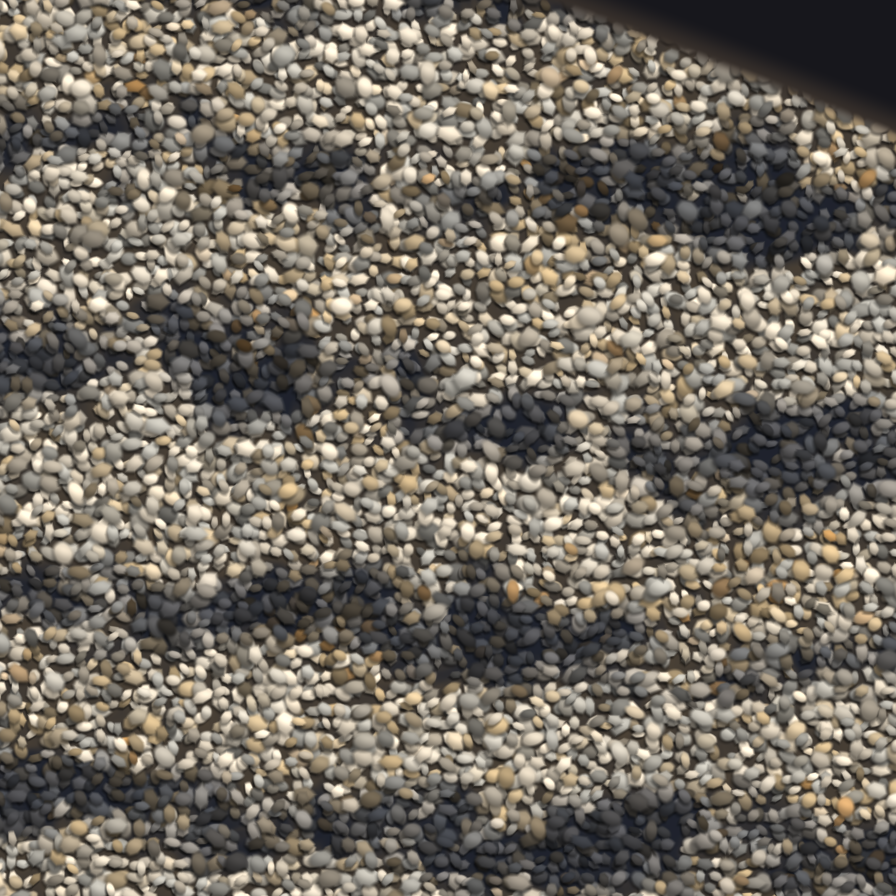
A Shadertoy shader for this texture:

```glsl
const float TAU = 6.2831853;
const vec3 DEEP_BLUE = vec3(0.12, 0.135, 0.175);
const vec3 DEEP_BROWN = vec3(0.30, 0.26, 0.21);
const vec3 CREAM = vec3(0.98, 0.94, 0.87);
const vec3 GREY = vec3(0.75, 0.75, 0.73);
const vec3 TAN = vec3(0.82, 0.72, 0.55);
const vec3 RUST = vec3(0.76, 0.54, 0.28);
const vec3 SHADE_TINT = vec3(0.36, 0.375, 0.42);

vec4 hash4(vec2 cell, float seed) {
    vec4 p = fract(vec4(cell.xyx, cell.y + seed) * vec4(0.1031, 0.1030, 0.0973, 0.1099) + seed * 0.137);
    p += dot(p, p.wzxy + 33.33);
    return fract((p.xxyz + p.yzzw) * p.zywx);
}

mat2 rotation(float angle) {
    float c = cos(angle), s = sin(angle);
    return mat2(c, -s, s, c);
}

// Smooth irregular field made from turning, folded sines, about -1 to 1
float waves(vec2 p, float seed) {
    mat2 turn = rotation(1.1);
    float sum = 0.0, amplitude = 0.5;
    for (int i = 0; i < 3; i++) {
        p = turn * p + seed;
        p += 0.6 * sin(p.yx * 1.3);
        sum += amplitude * sin(p.x) * cos(p.y);
        p *= 1.8;
        amplitude *= 0.6;
    }
    return sum;
}

// Sloping furrows of shadow across the gravel: 0 lit, 1 shaded
float furrowShade(vec2 uv) {
    float slope = 1.0 - uv.y - 0.1 * uv.x;
    float furrow = cos(TAU * (slope - 0.40) / 0.24 + 0.9 * waves(uv * 5.0, 2.0));
    float patches = waves(uv * vec2(9.0, 13.0), 5.0);
    float clumps = waves(uv * 38.0, 8.0);
    return smoothstep(-0.1, 0.8, 0.55 * furrow + 0.75 * patches + 0.6 * clumps);
}

// Rounded polygon, 1 on the outline
float pebbleDistance(vec2 q, float sides, float roundness) {
    float sector = TAU / sides;
    float angle = mod(atan(q.y, q.x) + TAU, sector) - 0.5 * sector;
    return length(q) * mix(cos(angle) * 1.1, 1.0, roundness);
}

vec3 pebbleColour(vec4 rnd, float warmth) {
    vec3 colour = mix(GREY, CREAM, smoothstep(0.15, 0.7, rnd.x));
    colour = mix(colour, TAN, 0.9 * smoothstep(0.6, 1.0, rnd.y + 0.25 * warmth));
    colour = mix(colour, RUST, 0.7 * smoothstep(0.95, 1.03, rnd.z + 0.12 * warmth));
    return colour * mix(0.48, 1.08, sqrt(rnd.w));
}

// Paints one layer of scattered pebbles with their dropped shadows
vec3 pebbleLayer(vec3 ground, vec2 uv, float density, float presence, float size, float seed) {
    vec2 p = uv * density + seed * 7.3;
    vec2 home = floor(p);
    vec3 colour = ground;
    for (int j = -1; j <= 1; j++)
    for (int i = -1; i <= 1; i++) {
        vec2 cell = home + vec2(i, j);
        vec4 shape = hash4(cell, seed);
        vec4 tone = hash4(cell, seed + 19.0);
        vec2 centre = cell + 0.5 + 0.65 * (shape.xy - 0.5);
        vec2 offset = p - centre;
        if (dot(offset, offset) > 1.4) continue;
        vec2 spot = (centre - seed * 7.3) / density;
        float shade = furrowShade(spot);
        if (tone.z * 0.6 + shape.w * 0.4 > presence - 0.12 * shade) continue;

        float radius = size * mix(0.66, 1.22, shape.w * shape.w);
        vec2 radii = radius * vec2(1.2, mix(0.62, 1.0, tone.x));
        mat2 turn = rotation((shape.z - 0.5) * 2.6 - 0.35);
        float sides = 5.0 + floor(tone.y * 3.0);
        float d = pebbleDistance(turn * offset / radii, sides, tone.w);
        float dropped = pebbleDistance(turn * (offset + vec2(0.07, 0.15)) / radii, sides, tone.w);
        colour *= 1.0 - 0.45 * smoothstep(1.35, 0.6, dropped);

        // Light comes from above, slightly from the right
        float facing = dot(offset / radius, vec2(0.35, 0.94));
        float lit = 0.77 + 0.31 * smoothstep(-0.8, 0.5, facing) - 0.12 * d * d;
        float warmth = waves(spot * 11.0, 3.0);
        vec3 stone = pebbleColour(hash4(cell, seed + 41.0), warmth) * lit;
        stone *= mix(vec3(1.03, 1.01, 0.98), SHADE_TINT, shade);
        colour = mix(colour, stone, smoothstep(1.27, 0.7, d));
    }
    return colour;
}

void mainImage(out vec4 fragColor, in vec2 fragCoord) {
    vec2 uv = fragCoord / iResolution.y;
    float shade = furrowShade(uv);
    float soil = 0.5 + 0.5 * waves(uv * 60.0, 1.0);
    vec3 colour = mix(DEEP_BROWN, DEEP_BLUE, clamp(0.8 * shade + 0.4 * soil, 0.0, 1.0));

    // Small buried grains first, larger loose pebbles last
    colour = pebbleLayer(colour, uv, 58.0, 1.1, 0.52, 1.0);
    colour = pebbleLayer(colour, uv, 52.0, 0.86, 0.49, 2.0);
    colour = pebbleLayer(colour, uv, 43.0, 0.60, 0.44, 3.0);

    // Dark out-of-focus object over the upper right corner
    float x = uv.x - 0.61;
    float rim = uv.y - (1.0 - 0.36 * x - 0.07 * x * x);
    vec3 object = mix(vec3(0.22, 0.19, 0.17), vec3(0.09, 0.09, 0.11), smoothstep(0.0, 0.04, rim));
    colour = mix(colour, object, smoothstep(-0.012, 0.009, rim));

    fragColor = vec4(clamp(colour, 0.0, 1.0), 1.0);
}
```
